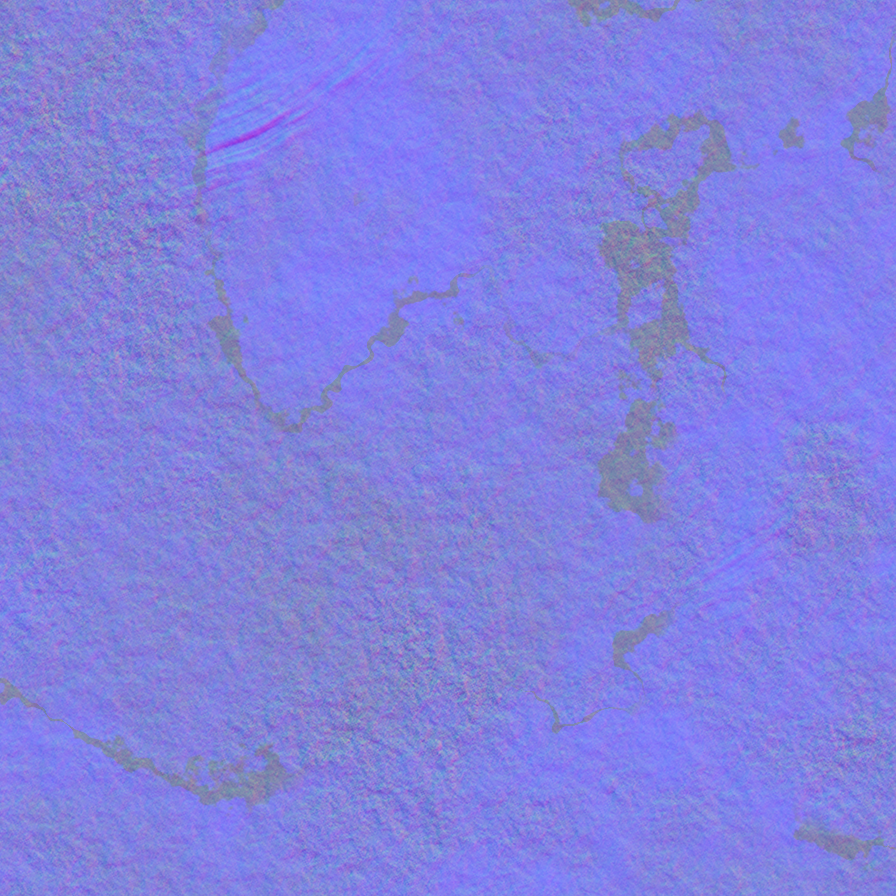
Write a Shadertoy shader that draws this texture map.

```glsl
// Normal map of worn plaster: grainy relief, peeling layer edges and trowel scratches.

const vec3 SMOOTH_BLUE = vec3(0.510, 0.500, 0.972);
const vec3 WORN_BLUE   = vec3(0.512, 0.520, 0.785);
const vec3 EDGE_GREY   = vec3(0.500, 0.520, 0.610);
const float SLOPE_STEP = 0.002;

float hash(vec2 p) {
    vec3 q = fract(vec3(p.xyx) * 0.1031);
    q += dot(q, q.yzx + 33.33);
    return fract((q.x + q.y) * q.z);
}

float noise(vec2 p) {
    vec2 cell = floor(p), f = fract(p);
    vec2 w = f * f * f * (f * (f * 6.0 - 15.0) + 10.0);
    float low  = mix(hash(cell), hash(cell + vec2(1, 0)), w.x);
    float high = mix(hash(cell + vec2(0, 1)), hash(cell + vec2(1, 1)), w.x);
    return mix(low, high, w.y);
}

// Layered noise, normalised to 0..1
float fbm(vec2 p, int octaves, float gain) {
    float sum = 0.0, total = 0.0, amp = 1.0;
    for (int i = 0; i < octaves; i++) {
        sum += amp * noise(p);
        total += amp;
        amp *= gain;
        p = mat2(1.6, 1.2, -1.2, 1.6) * p + 17.3;
    }
    return sum / total;
}

mat2 rotation(float a) {
    return mat2(cos(a), -sin(a), sin(a), cos(a));
}

// Curved, broken streaks inside a soft oval
float scratchPatch(vec2 p, vec2 centre, float angle, float seed) {
    vec2 q = rotation(-angle) * (p - centre);
    float mask = exp(-dot(q * q, vec2(60.0, 260.0)));
    mask *= smoothstep(0.2, 0.7, noise(p * 16.0 + seed));
    q.y -= 0.9 * q.x * q.x;
    q.y += 0.006 * noise(p * 24.0 + seed);
    float broad = noise(vec2(q.x * 9.0, q.y * 95.0) + seed);
    float thin = noise(vec2(q.x * 14.0, q.y * 190.0) + seed);
    return mask * (0.65 * broad + 0.35 * thin);
}

float scratches(vec2 p) {
    float sum = 0.0;
    for (int i = 0; i < 3; i++) {
        float k = float(i);
        vec2 centre = fract(vec2(0.28, 0.85) + k * vec2(0.54, 0.53));
        sum += scratchPatch(p, centre, -0.42 - 0.12 * k, 31.0 * k) * (1.0 - 0.25 * k);
    }
    return sum;
}

// Surface height: dents, grain, faint trowel strokes and scratches
float surfaceHeight(vec2 p, float rough) {
    float dents = fbm(p * 26.0, 2, 0.5);
    float grain = fbm(p * 72.0 + 5.0, 4, 0.62);
    float strokes = noise(rotation(0.2) * p * vec2(150.0, 18.0));
    return 0.0018 * dents
         + mix(0.0014, 0.0036, rough) * grain
         + 0.0004 * rough * strokes
         + 0.0036 * scratches(p);
}

vec2 surfaceSlope(vec2 p, float rough) {
    float h = surfaceHeight(p, rough);
    float hx = surfaceHeight(p + vec2(SLOPE_STEP, 0.0), rough);
    float hy = surfaceHeight(p + vec2(0.0, SLOPE_STEP), rough);
    return vec2(hx - h, hy - h) / SLOPE_STEP;
}

// Crumbling contour of the layer field, broken into stretches
float layerEdge(vec2 p, float layer) {
    float present = smoothstep(0.47, 0.62, fbm(p * 4.5 + 41.0, 2, 0.5));
    float crumbs = fbm(p * 75.0 + 9.0, 3, 0.6);
    float width = mix(0.006, 0.026, smoothstep(0.35, 0.7, noise(p * 14.0)));
    float near = 1.0 - abs(layer - 0.5) / width;
    return present * smoothstep(0.0, 0.45, near + 1.6 * (crumbs - 0.55));
}

void mainImage(out vec4 fragColor, in vec2 fragCoord) {
    vec2 p = fragCoord / iResolution.y;

    // Smooth and worn regions, split along the jagged layer contour
    vec2 jag = vec2(noise(p * 55.0), noise(p * 55.0 + 70.0)) - 0.5;
    float layer = fbm(p * 2.4 + 8.0 + 0.035 * jag, 7, 0.48);
    float wear = 0.47 + 0.85 * (fbm(p * 2.8 + 23.0, 3, 0.5) - 0.5)
                      + 1.0 * (fbm(p * 12.0 + 3.0, 5, 0.65) - 0.5)
                      + 0.16 * (smoothstep(0.53, 0.47, layer) - 0.5);
    wear = clamp(wear, 0.0, 1.0);

    // Grain strength varies in patches of its own
    float patches = smoothstep(0.35, 0.68, fbm(p * 6.0 + 52.0, 3, 0.5));
    float rough = wear * mix(0.5, 1.25, patches);

    // Tint with fine speckle that grows with wear
    float speckle = fbm(p * 170.0 + 60.0, 2, 0.7) - 0.5;
    vec3 color = mix(SMOOTH_BLUE, WORN_BLUE, wear);
    color.b += speckle * mix(0.02, 0.13, wear);
    color = mix(color, EDGE_GREY, 0.75 * layerEdge(p, layer));

    // Relief tilts red and green, and steep spots lose blue
    vec2 slope = surfaceSlope(p, rough);
    vec3 normal = normalize(vec3(-slope, 1.0));
    color.rg += 0.5 * normal.xy;
    color.b -= 0.5 * (1.0 - normal.z);

    fragColor = vec4(clamp(color, 0.0, 1.0), 1.0);
}
```
